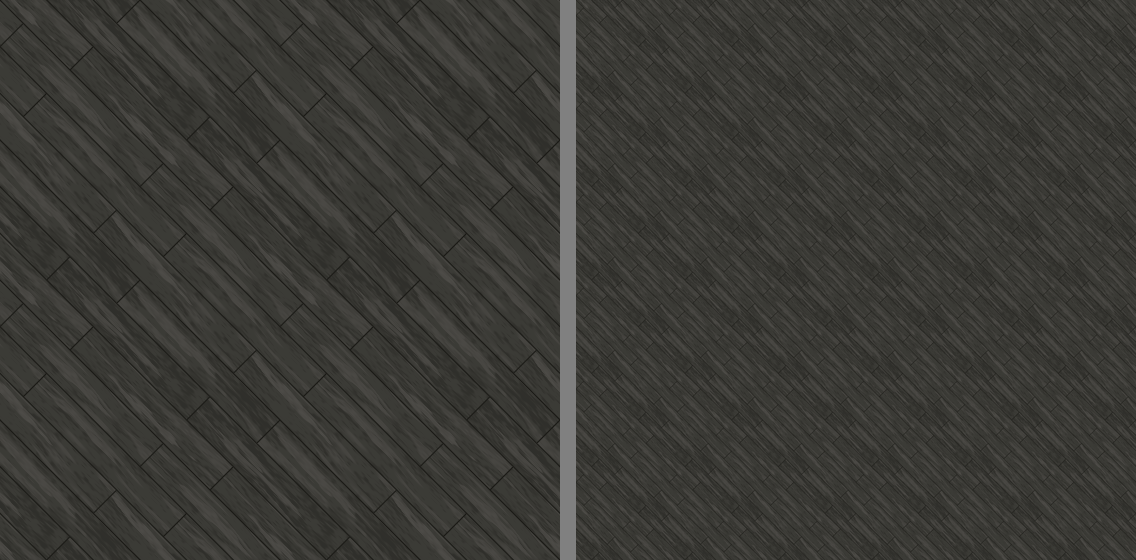
Left, the tile; right, the same tile 3 across and 3 down.
A WebGL 1 fragment shader for this texture:

```glsl
precision highp float;
uniform vec2 u_resolution;

#define REPEATS 2.0
#define PLANKS 6.0
#define GAP_HALF_WIDTH 0.001
#define STREAK_HALF_LENGTH 0.32
#define STREAK_HALF_WIDTH 0.15
#define WAVINESS 0.16
#define TAU 6.2831853
#define MID_WOOD vec3(0.232, 0.230, 0.212)
#define DARK_WOOD vec3(0.186, 0.184, 0.167)
#define LIGHT_WOOD vec3(0.295, 0.288, 0.272)
#define GAP_COLOR vec3(0.105, 0.103, 0.088)

float hash(vec2 p) {
  return fract(sin(dot(p, vec2(127.1, 311.7))) * 43758.5453);
}

float valueNoise(vec2 p) {
  vec2 cell = floor(p);
  vec2 f = fract(p);
  f = f * f * (3.0 - 2.0 * f);
  float low = mix(hash(cell), hash(cell + vec2(1.0, 0.0)), f.x);
  float high = mix(hash(cell + vec2(0.0, 1.0)), hash(cell + vec2(1.0, 1.0)), f.x);
  return mix(low, high, f.y);
}

// Plank-local wood: x runs along the plank, y across it, both 0 to 1
vec3 woodColor(vec2 local, float plank) {
  float swing = cos(TAU * plank / PLANKS);
  vec2 center = vec2(0.4 + 0.1 * swing, 0.5 - 0.2 * swing);
  float slope = 0.2 * swing - 0.13;
  vec2 seed = vec2(37.0, 53.0) * (plank + 1.0);

  // Grain lines drift and bend along the plank
  float along = local.x;
  float across = local.y - slope * (along - center.x);
  across += WAVINESS * (valueNoise(vec2(along * 4.0, local.y * 1.5) + seed) - 0.5);

  // Fine fibres over broader bands
  float fibre = valueNoise(vec2(along * 34.0, across * 26.0) + seed);
  float strand = valueNoise(vec2(along * 9.0, across * 13.0) + seed + 11.0);
  float band = valueNoise(vec2(along * 2.5, across * 5.0) + seed + 23.0);
  float tone = 0.06 * cos(TAU * (plank - 4.5) / PLANKS);
  float grain = 0.42 * fibre + 0.28 * strand + 0.3 * band + tone;
  vec3 color = mix(DARK_WOOD, MID_WOOD, smoothstep(0.25, 0.6, grain));

  // One tapered pale streak with a ragged edge
  float reach = (along - center.x) / STREAK_HALF_LENGTH;
  float ragged = 0.2 * (valueNoise(vec2(along * 12.0, across * 15.0) + seed + 41.0) - 0.5);
  float inside = STREAK_HALF_WIDTH * (1.0 - reach * reach) - abs(across - center.y) + ragged;
  float streak = smoothstep(0.0, 0.06, inside) * (0.72 + 0.2 * swing * swing);

  // Thin pale lines
  float lines = valueNoise(vec2(along * 3.0, across * 10.0) + seed + 67.0);
  streak = max(streak, 0.6 * smoothstep(0.68, 0.82, lines));
  return mix(color, LIGHT_WOOD + 0.03 * (fibre - 0.5), streak);
}

void main() {
  vec2 p = gl_FragCoord.xy / u_resolution;
  float pixel = 1.0 / min(u_resolution.x, u_resolution.y);

  // Diagonal plank layout with alternating end joints
  float u = REPEATS * (p.x - p.y);
  float row = REPEATS * PLANKS * (p.x + p.y);
  float plank = mod(floor(row), PLANKS);
  float joint = mix(0.5, 1.0 / 6.0, mod(plank, 2.0));
  vec2 local = vec2(fract(u - joint), fract(row));

  // Gaps between planks, measured in canvas units
  vec2 edge = min(local, 1.0 - local) / (REPEATS * sqrt(2.0) * vec2(1.0, PLANKS));
  float gap = clamp((GAP_HALF_WIDTH - min(edge.x, edge.y)) / pixel + 0.5, 0.0, 1.0);

  gl_FragColor = vec4(mix(woodColor(local, plank), GAP_COLOR, gap), 1.0);
}
```
